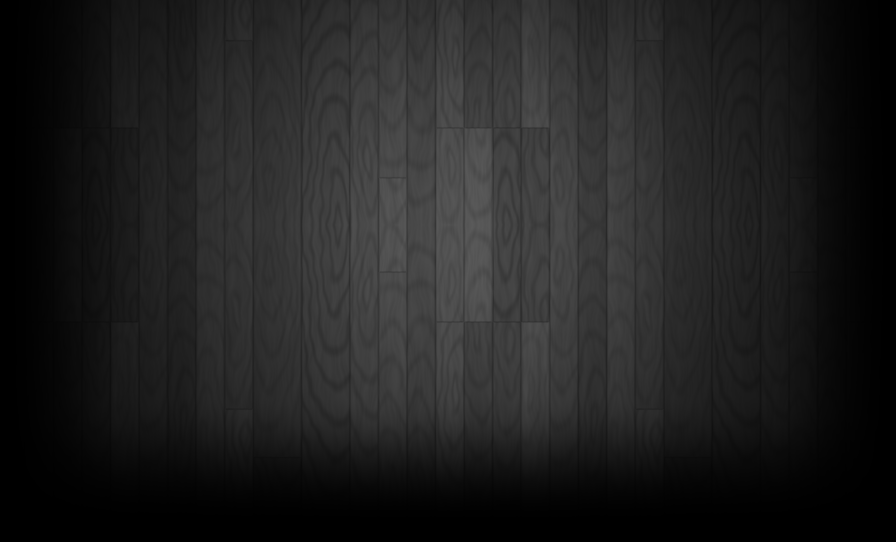
Write a Shadertoy shader that draws this texture.

```glsl
// Dark wooden planks under a soft central light that fades to black at the rim.
// A strip of 13 planks repeats sideways and is mirrored about a horizontal line;
// grain comes from warped elliptical rings plus stretched cellular fibres.

#define STRIP_START 0.3906
#define STRIP_WIDTH 0.4583
#define NARROW_WIDTH 0.03184
#define WIDE_WIDTH 0.054
#define MIRROR_Y 0.585
#define LIGHT_LEVEL 0.305
#define LIGHT_SPREAD vec2(0.37, 0.65)
#define RING_DENSITY 125.0
#define RING_DEPTH 0.16
#define FIBRE_DEPTH 0.16
#define SEAM_DEPTH 0.22

// Eleven narrow planks, then two wide ones: joint distance from the mirror
// line, tone inside the joint and tone beyond it.
const float JOINT[13] = float[13](2.0, 0.087, 2.0, 0.179, 0.179, 0.179, 0.179,
                                  2.0, 2.0, 2.0, 0.340, 0.429, 2.0);
const float INNER[13] = float[13](1.0, 1.07, 0.93, 1.06, 1.09, 0.90, 0.92,
                                  1.0, 0.90, 1.05, 1.0, 0.92, 0.95);
const float OUTER[13] = float[13](1.0, 1.0, 0.93, 1.05, 0.92, 0.93, 1.08,
                                  1.0, 0.90, 1.05, 1.08, 0.84, 0.95);

vec2 hash2(vec2 p) {
    vec3 h = fract(p.xyx * vec3(0.1031, 0.1030, 0.0973));
    h += dot(h, h.yzx + 33.33);
    return fract((h.xx + h.yz) * h.zy);
}

// Distance to the nearest scattered cell point.
float cellular(vec2 p) {
    vec2 cell = floor(p), local = fract(p);
    float nearest = 4.0;
    for (int j = -1; j <= 1; j++)
        for (int i = -1; i <= 1; i++) {
            vec2 offset = vec2(i, j);
            vec2 away = offset + hash2(cell + offset) - local;
            nearest = min(nearest, dot(away, away));
        }
    return sqrt(nearest);
}

// Slow sideways drift of the grain along a plank.
float drift(vec2 p, float seed) {
    float phase = seed * 40.0;
    return 0.0030 * sin(p.y * 19.0 + p.x * 60.0 + phase)
         + 0.0016 * sin(p.y * 47.0 - p.x * 130.0 + phase * 1.7)
         + 0.0007 * sin(p.y * 113.0 + p.x * 210.0 + phase * 2.3);
}

// Dark growth lines around a stretched centre.
float rings(vec2 p, vec2 centre, float seed) {
    vec2 q = (p - centre) * vec2(1.0, 0.12);
    q.x += drift(p, seed);
    float height = length(q) * RING_DENSITY;
    float blur = fwidth(height);
    float fromLine = abs(fract(height) - 0.5);
    float line = 1.0 - smoothstep(0.0, 0.2 + blur, fromLine);
    return line * clamp(1.3 - blur, 0.0, 1.0);
}

// Soft dark line at a given distance from an edge.
float seam(float dist, float pixel) {
    return 1.0 - smoothstep(0.0, 0.0010 + pixel, abs(dist));
}

float illumination(vec2 uv) {
    vec2 away = (uv - vec2(0.505, MIRROR_Y)) / LIGHT_SPREAD;
    float glow = exp(-dot(away, away));
    float sides = smoothstep(0.0, 0.14, uv.x) * smoothstep(0.0, 0.14, 1.0 - uv.x);
    float floorFade = smoothstep(0.03, 0.27, uv.y);
    return LIGHT_LEVEL * glow * sides * floorFade;
}

void mainImage(out vec4 fragColor, in vec2 fragCoord) {
    vec2 uv = fragCoord / iResolution.xy;
    vec2 pixel = 1.0 / iResolution.xy;

    // Locate the plank within the repeating strip.
    float s = fract((uv.x - STRIP_START) / STRIP_WIDTH) * STRIP_WIDTH;
    float narrowSpan = 11.0 * NARROW_WIDTH;
    bool wide = s >= narrowSpan;
    float width = wide ? WIDE_WIDTH : NARROW_WIDTH;
    float along = (wide ? s - narrowSpan : s) / width;
    int plank = min(int(floor(along)) + (wide ? 11 : 0), 12);
    float x = fract(along) * width;
    float v = abs(uv.y - MIRROR_Y);

    // Boards on either side of a joint have their own tone and figure.
    float joint = JOINT[plank];
    float beyond = smoothstep(joint - pixel.y, joint + pixel.y, v);
    float tone = mix(INNER[plank], OUTER[plank], beyond);
    vec2 seed = hash2(vec2(float(plank) * 7.0 + 3.0, step(joint, v) * 5.0 + 1.0));

    // Two planks carry a knot on the mirror line; others are centred at random.
    vec2 centre = vec2(width * mix(0.15, 0.85, seed.x), seed.y * 0.5);
    bool knotted = (plank == 5 || plank == 12) && v < joint;
    if (knotted) centre = vec2(width * (plank == 12 ? 0.72 : 0.5), 0.0);
    float figure = rings(vec2(x, v), centre, seed.y);
    figure *= knotted ? 1.0 : mix(0.35, 0.85, seed.x);

    // Fine fibres and broader streaks.
    vec2 grain = vec2(s + drift(vec2(x, v), seed.x), v);
    float fibre = cellular(grain * vec2(240.0, 16.0)) - 0.5;
    float streak = cellular(grain * vec2(85.0, 3.0) + 17.0) - 0.5;

    float edge = min(x, width - x);
    float gap = max(seam(edge, pixel.x), 0.8 * seam(v - joint, pixel.y));
    float wood = tone * (1.0 + FIBRE_DEPTH * (0.6 * fibre + 0.5 * streak));
    wood *= (1.03 - RING_DEPTH * figure) * (1.0 - SEAM_DEPTH * gap);

    fragColor = vec4(vec3(illumination(uv) * wood), 1.0);
}
```
